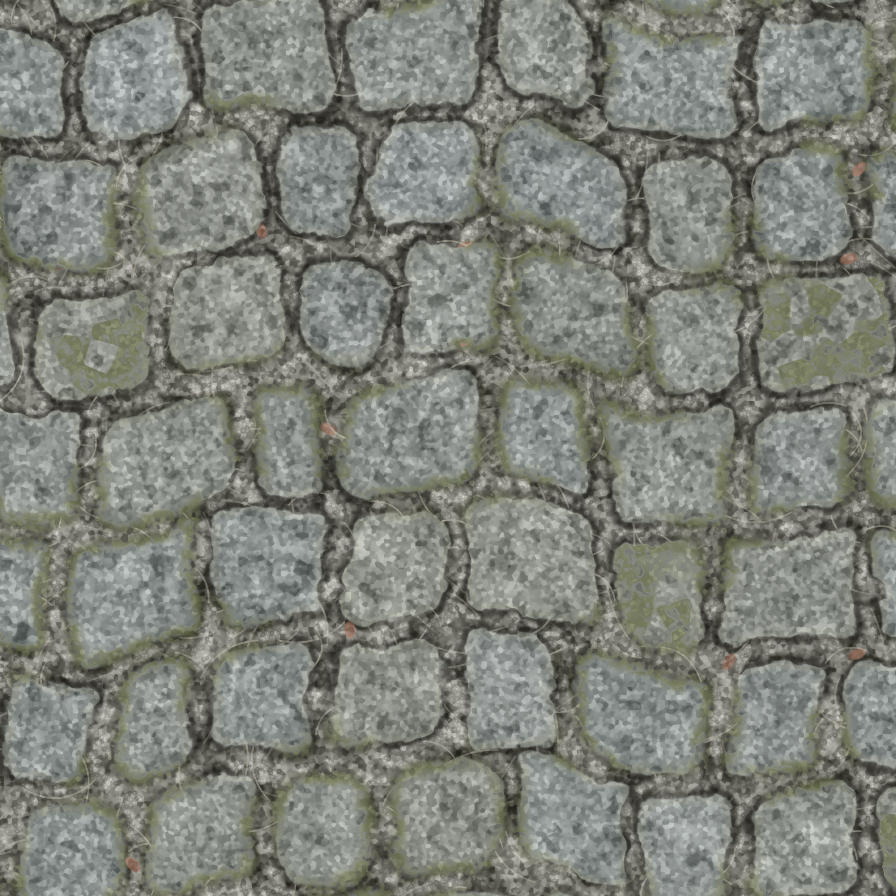
Write a Shadertoy shader that draws this texture.

```glsl
// Weathered grey-green cobblestones set in gritty soil, with moss, straw and dry leaves.

// Layout, in units of the canvas
const float ROWS = 7.0;
const float COLUMNS = 6.5;
const float GAP = 0.0125;
const float ROUGHNESS = 0.009;
const float CREVICE_WIDTH = 0.0055;

// Colours
const vec3 STONE_COOL = vec3(0.545, 0.570, 0.565);
const vec3 STONE_WARM = vec3(0.560, 0.575, 0.545);
const vec3 SOIL = vec3(0.485, 0.480, 0.450);
const vec3 CREVICE = vec3(0.215, 0.215, 0.190);
const vec3 MOSS = vec3(0.345, 0.365, 0.225);
const vec3 RIM = vec3(0.600, 0.605, 0.530);
const vec3 STRAW = vec3(0.660, 0.645, 0.590);
const vec3 LEAF = vec3(0.560, 0.440, 0.380);

vec2 hash2(vec2 p) {
    vec3 q = fract(p.xyx * vec3(0.1031, 0.1030, 0.0973));
    q += dot(q, q.yzx + 33.33);
    return fract((q.xx + q.yz) * q.zy);
}

mat2 rotation(float a) {
    return mat2(cos(a), sin(a), -sin(a), cos(a));
}

// Cellular noise: x = smoothly blended cell value, y = distance to nearest point
vec2 cellNoise(vec2 p) {
    vec2 base = floor(p);
    float total = 0.0, weights = 0.0, nearest = 4.0;
    for (int j = -1; j <= 1; j++)
    for (int i = -1; i <= 1; i++) {
        vec2 id = base + vec2(i, j);
        vec2 v = id + hash2(id) - p;
        float d2 = dot(v, v);
        float w = exp(-9.0 * d2);
        total += w * hash2(id + 57.0).x;
        weights += w;
        nearest = min(nearest, d2);
    }
    return vec2(total / weights, sqrt(nearest));
}

// Rows of uneven rounded blocks: x = signed distance, yz = stone id
vec3 stones(vec2 p) {
    float y = p.y * ROWS + 0.14 * sin(p.x * 8.0 + 1.0) + 0.07 * sin(p.x * 19.0);
    vec3 best = vec3(1.0, 0.0, 0.0);
    for (int j = -1; j <= 1; j++) {
        float row = floor(y) + float(j);
        vec2 rowRandom = hash2(vec2(row, 91.0));
        float columns = COLUMNS + rowRandom.x;
        float x = p.x * columns + 5.0 * rowRandom.y;
        for (int i = -1; i <= 1; i++) {
            vec2 id = vec2(floor(x) + float(i), row);
            vec2 a = hash2(id + 13.0), b = hash2(id + 41.0);
            float left = id.x + 0.4 * (a.x - 0.5);
            float right = id.x + 1.0 + 0.4 * (hash2(id + vec2(14.0, 13.0)).x - 0.5);
            vec2 local = vec2((x - 0.5 * (left + right)) / columns, (y - row - 0.5) / ROWS);
            local.y += 0.010 * (b.x - 0.5);
            local = rotation(0.14 * (b.y - 0.5)) * local;
            local.x *= 1.0 + 2.2 * (a.y - 0.5) * local.y;
            vec2 halfSize = vec2(0.5 * (right - left) / columns, 0.5 / ROWS);
            halfSize -= GAP * (0.75 + 0.55 * b);
            float radius = mix(0.012, 0.034, a.y);
            vec2 q = abs(local) - halfSize + radius;
            float d = length(max(q, 0.0)) + min(max(q.x, q.y), 0.0) - radius;
            if (d < best.x) best = vec3(d, id);
        }
    }
    return best;
}

// Thin curved stalks scattered on a grid
float stalks(vec2 p, float density) {
    vec2 base = floor(p * density);
    float cover = 0.0;
    for (int j = -1; j <= 1; j++)
    for (int i = -1; i <= 1; i++) {
        vec2 id = base + vec2(i, j);
        vec2 k = hash2(id + 71.0);
        vec2 v = rotation(6.2832 * k.x) * (p * density - id - hash2(id + 17.0));
        v.y += 1.6 * (k.y - 0.5) * v.x * v.x;
        float reach = 0.15 + 0.4 * k.y;
        float d = length(vec2(max(abs(v.x) - reach, 0.0), v.y)) / density;
        cover = max(cover, smoothstep(0.0017, 0.0004, d) * k.y);
    }
    return cover;
}

// Sparse oval leaves
float leaves(vec2 p) {
    vec2 g = p * 9.0, id = floor(g), k = hash2(id + 29.0);
    vec2 v = rotation(6.2832 * k.x) * (g - id - 0.3 - 0.4 * hash2(id + 5.0)) / 9.0;
    float d = length(v * vec2(1.0, 1.7)) - 0.010;
    return smoothstep(0.0015, -0.0015, d) * step(0.72, k.y);
}

void mainImage(out vec4 fragColor, in vec2 fragCoord) {
    vec2 p = fragCoord / iResolution.y;

    // Noise at four scales
    float patches = cellNoise(p * 9.0 + 3.0).x;
    vec2 broad = cellNoise(p * 34.0);
    vec2 middle = cellNoise(p * 88.0 + 7.0);
    vec2 fine = cellNoise(p * 210.0 + 19.0);
    float grain = 0.09 * broad.x + 0.11 * middle.x + 0.19 * fine.x - 0.195;

    // Stone shapes with ragged outlines
    vec2 bend = 0.004 * sin(p.yx * vec2(41.0, 37.0) + 2.0 * sin(p * 17.0));
    vec3 stone = stones(p + bend);
    float d = stone.x + ROUGHNESS * (broad.x - 0.5) + 0.6 * ROUGHNESS * (middle.x - 0.5);
    vec2 tint = hash2(stone.yz + 3.0);
    float softness = mix(0.0015, 0.004, smoothstep(0.5, 0.8, patches));
    float onStone = smoothstep(softness, -softness, d);

    // Stone face: own shade, pale flecks, worn rim
    vec3 face = mix(STONE_COOL, STONE_WARM, tint.x) + 0.04 * (tint.y - 0.5) + grain;
    face += 0.05 * smoothstep(0.65, 0.85, fine.x) * broad.x;
    face -= 0.07 * smoothstep(0.28, 0.10, middle.x);
    face = mix(face, RIM + grain, 0.45 * exp(-pow((d + 0.004) / 0.003, 2.0)));

    // Soil with grit, darkest in the crevice around each stone
    vec3 soil = SOIL + 1.6 * grain + 0.10 * (0.45 - middle.y);
    soil += 0.10 * smoothstep(0.30, 0.10, fine.y) * smoothstep(0.55, 0.8, middle.x);
    float depth = 0.30 + 0.9 * smoothstep(0.75, 0.25, 0.6 * patches + 0.4 * broad.x);
    float crevice = exp(-pow((d - 0.004) / CREVICE_WIDTH, 2.0)) * min(depth, 1.0);
    soil = mix(soil, CREVICE + 0.6 * grain, 0.85 * crevice);
    vec3 color = mix(soil, face, onStone);

    // Moss along the edges, and over a few whole stones
    float edge = exp(-pow((d + 0.001) / 0.008, 2.0)) * smoothstep(0.40, 0.70, patches);
    float overgrown = step(0.95, tint.x) * onStone * smoothstep(0.45, 0.65, broad.x);
    float moss = max(edge, overgrown) * smoothstep(0.25, 0.65, 0.5 * (middle.x + fine.x));
    color = mix(color, MOSS + 0.8 * grain, 0.75 * moss);

    // Litter caught in the gaps
    float inGap = smoothstep(-0.003, 0.003, d);
    color = mix(color, LEAF + grain, leaves(p) * inGap);
    float straw = max(stalks(p, 13.0), stalks(p + 4.0, 23.0));
    color = mix(color, STRAW + grain, 0.7 * straw * inGap);

    fragColor = vec4(clamp(color, 0.0, 1.0), 1.0);
}
```
